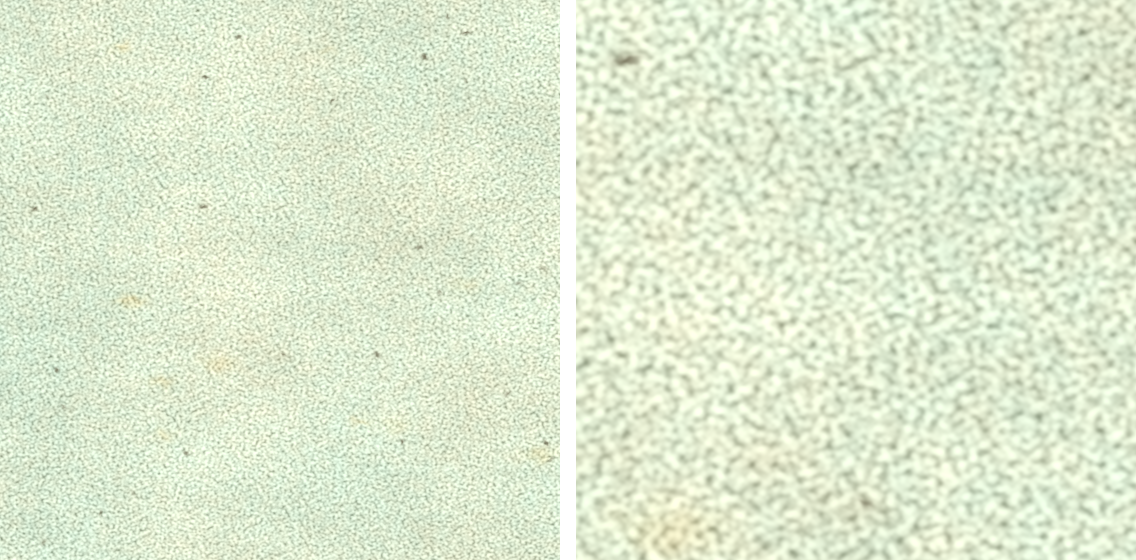
Left: the whole. Right: its middle third, enlarged.
Give the GLSL for this texture, as a Shadertoy shader.

```glsl
#define PAPER vec3(0.868, 0.918, 0.817)
#define SPECK_COLOR vec3(0.40, 0.38, 0.29)
#define STAIN_COLOR vec3(0.88, 0.80, 0.56)
#define GRAIN_SCALE 160.0
#define GRAIN_CONTRAST 0.23
#define MOTTLE_CONTRAST 0.045
#define TINT_CONTRAST 0.045
#define SPECK_COUNT 26
#define STAIN_COUNT 10

float hash(vec2 p) {
    return fract(sin(dot(p, vec2(127.1, 311.7))) * 43758.5453);
}

vec2 hash2(vec2 p) {
    return vec2(hash(p), hash(p + 57.3));
}

mat2 rotate(float angle) {
    float c = cos(angle), s = sin(angle);
    return mat2(c, -s, s, c);
}

float cornerSlope(vec2 cell, vec2 offset) {
    float angle = 6.2832 * hash(cell);
    return dot(vec2(cos(angle), sin(angle)), offset);
}

// Gradient noise, roughly -0.7 to 0.7
float noise(vec2 p) {
    vec2 i = floor(p), f = fract(p);
    vec2 u = f * f * f * (f * (f * 6.0 - 15.0) + 10.0);
    vec2 e = vec2(1.0, 0.0);
    float low = mix(cornerSlope(i, f), cornerSlope(i + e, f - e), u.x);
    float high = mix(cornerSlope(i + e.yx, f - e.yx), cornerSlope(i + 1.0, f - 1.0), u.x);
    return mix(low, high, u.y);
}

// Fine, worm-like grain: two turned layers hide the lattice
float grain(vec2 uv) {
    vec2 p = uv * GRAIN_SCALE * vec2(0.94, 1.06);
    float coarse = noise(rotate(0.5) * p);
    float fine = noise(rotate(-0.65) * p * 1.25 + 31.7);
    return coarse + 0.65 * fine;
}

// Broad cloudiness, stretched sideways
float mottle(vec2 uv) {
    vec2 p = uv * vec2(0.6, 1.0);
    return noise(p * 5.0 + 3.4) + 0.7 * noise(p * 13.0 + 8.1) + 0.6 * noise(p * 34.0 + 17.2);
}

// Soft-edged ellipse, 1 at its centre
float blob(vec2 offset, vec2 radii) {
    vec2 q = offset / radii;
    return exp(-dot(q, q));
}

void mainImage(out vec4 fragColor, in vec2 fragCoord) {
    vec2 uv = fragCoord / iResolution.xy;

    // Paper brightness
    float g = grain(uv);
    float tone = GRAIN_CONTRAST * g - 0.10 * g * g + 0.006;
    tone += MOTTLE_CONTRAST * mottle(uv);
    vec3 color = PAPER + tone;

    // Drift between cool green and warm cream
    float tint = noise(uv * 4.0 + 41.0) + 0.8 * noise(uv * 38.0 + 5.5);
    tint += 0.4 * (smoothstep(0.0, 0.4, uv.x) - 0.7);
    color += TINT_CONTRAST * tint * vec3(0.8, -0.1, -0.4);

    // Faint pale crease near the left edge
    color += 0.03 * exp(-pow((uv.x - 0.027) / 0.0018, 2.0));

    // Ochre stains
    for (int i = 0; i < STAIN_COUNT; i++) {
        vec2 seed = vec2(float(i), 7.0);
        vec2 offset = uv - hash2(seed);
        offset += 0.012 * vec2(noise(uv * 55.0), noise(uv * 55.0 + 19.0));
        vec2 radii = vec2(0.026, 0.013) * mix(0.6, 1.2, hash(seed + 3.1));
        float strength = mix(0.2, 0.5, hash(seed + 9.7));
        vec3 stained = STAIN_COLOR + tone;
        color = mix(color, stained, strength * blob(offset, radii));
    }

    // Dark fibre specks
    for (int i = 0; i < SPECK_COUNT; i++) {
        vec2 seed = vec2(float(i), 23.0);
        vec2 offset = rotate(3.1416 * hash(seed + 5.3)) * (uv - hash2(seed));
        offset.y += 0.003 * noise(uv * 180.0);
        vec2 radii = mix(vec2(0.004, 0.0025), vec2(0.008, 0.004), hash2(seed + 2.9));
        float strength = mix(0.25, 0.85, hash(seed + 8.6));
        color = mix(color, SPECK_COLOR, strength * blob(offset, radii));
    }

    fragColor = vec4(clamp(color, 0.0, 1.0), 1.0);
}
```
